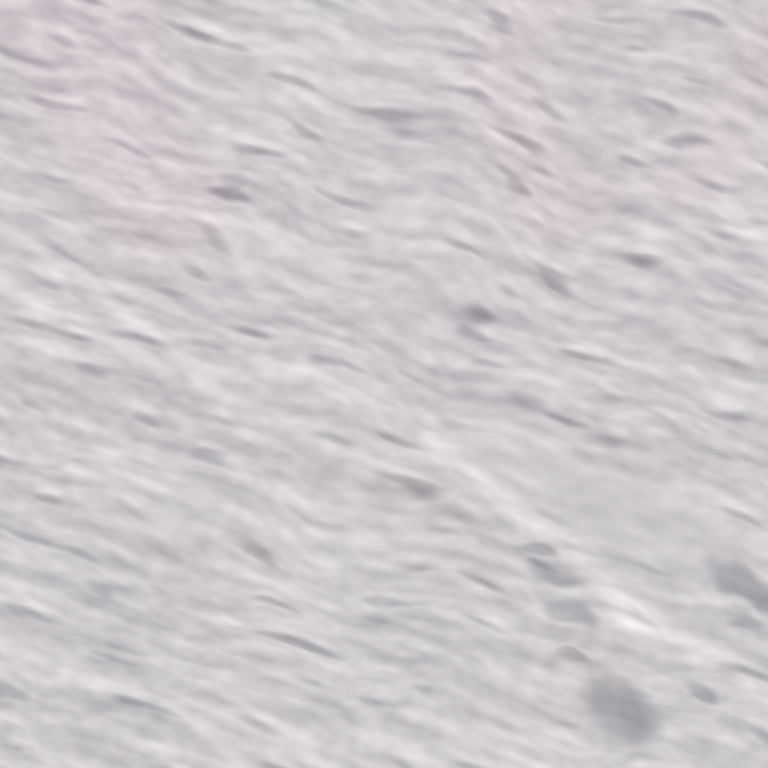
This texture is drawn by a WebGL 2 fragment shader. Its source:

```glsl
#version 300 es
precision highp float;
// Wind-carved pale snow: slanted streaks of relief built from stretched
// gradient noise, with short dark dashes, one bright ridge, a broken trough
// and a few shaded hollows, softly tinted with pink and warm grey.

uniform vec2 u_resolution;
out vec4 fragColor;

const vec3 SNOW = vec3(0.808, 0.795, 0.808);
const vec3 PINK_TINT = vec3(0.016, -0.008, 0.001);
const vec3 WARM_TINT = vec3(0.012, 0.005, -0.016);
const vec3 COOL_SHADE = vec3(1.0, 0.99, 0.93);
const vec2 WIND = vec2(0.951, -0.309);

vec2 acrossOf(vec2 axis) { return vec2(-axis.y, axis.x); }

vec2 gradientAt(vec2 cell) {
  float turn = fract(sin(dot(cell, vec2(127.1, 311.7))) * 43758.5);
  return vec2(cos(6.2832 * turn), sin(6.2832 * turn));
}

// Gradient noise, roughly -0.7 to 0.7
float noise(vec2 p) {
  vec2 i = floor(p), f = fract(p);
  vec2 w = f * f * f * (f * (f * 6.0 - 15.0) + 10.0);
  vec2 e = vec2(1.0, 0.0);
  float low = mix(dot(gradientAt(i), f),
                  dot(gradientAt(i + e.xy), f - e.xy), w.x);
  float high = mix(dot(gradientAt(i + e.yx), f - e.yx),
                   dot(gradientAt(i + e.xx), f - e.xx), w.x);
  return mix(low, high, w.y);
}

// Noise drawn out along the wind; freq is (along, across)
float streak(vec2 p, vec2 freq, float seed) {
  return noise(vec2(dot(p, WIND), dot(p, acrossOf(WIND))) * freq + seed);
}

// Streaks lit from above: height minus the height a little further up
float relief(vec2 p, vec2 freq, float seed) {
  vec2 up = acrossOf(WIND) * 0.38 / freq.y;
  return streak(p, freq, seed) - streak(p + up, freq, seed);
}

// Soft band around the segment from a to b
float band(vec2 p, vec2 a, vec2 b, float width) {
  vec2 ab = b - a;
  float t = clamp(dot(p - a, ab) / dot(ab, ab), 0.0, 1.0);
  float d = length(p - a - ab * t) / width;
  return exp(-d * d);
}

// Elliptic dip, darker toward the far end of its axis
float hollow(vec2 p, vec2 centre, vec2 axis, vec2 radii) {
  vec2 q = vec2(dot(p - centre, axis), dot(p - centre, acrossOf(axis))) / radii;
  float body = 1.0 - smoothstep(0.5, 1.2, length(q));
  return body * (0.8 + 0.25 * q.x);
}

// Chain of small hollows beside the ridge
float hollowChain(vec2 p, vec2 a, vec2 b) {
  float shade = 0.0;
  for (int i = 0; i < 4; i++) {
    float k = float(i);
    vec2 jitter = gradientAt(vec2(k, 5.0));
    vec2 centre = mix(a, b, k / 3.0) + 0.012 * jitter;
    vec2 radii = vec2(0.036, 0.013) * (1.0 + 0.3 * jitter.y);
    shade = max(shade, hollow(p, centre, normalize(vec2(0.9, -0.3)), radii));
  }
  return shade;
}

void main() {
  vec2 uv = gl_FragCoord.xy / u_resolution.y;

  // Bend the streaks gently
  vec2 bend = vec2(noise(uv * 6.0), noise(uv * 6.0 + 31.0));
  vec2 p = uv + 0.022 * bend;
  vec2 rough = uv + 0.012 * vec2(noise(uv * 23.0), noise(uv * 23.0 + 17.0));

  // Streaked surface, coarse to fine
  float patches = noise(uv * 4.0 + 9.0);
  float surface = 0.045 * streak(p, vec2(5.0, 11.0), 3.0)
                + 0.075 * relief(p, vec2(9.0, 26.0), 11.0)
                + 0.085 * relief(p, vec2(16.0, 48.0), 23.0)
                + 0.060 * streak(p, vec2(26.0, 64.0), 41.0)
                + 0.035 * streak(p, vec2(55.0, 115.0), 57.0);

  // Sparse dark dashes, each with a pale lip above
  vec2 dashFreq = vec2(11.0, 42.0);
  vec2 lip = acrossOf(WIND) * 0.011;
  float dash = smoothstep(0.22, 0.6, streak(p, dashFreq, 71.0) + 0.12 * patches);
  float dashLip = smoothstep(0.22, 0.6, streak(p - lip, dashFreq, 71.0));
  surface += 0.045 * dashLip - 0.15 * dash;

  // Smooth basin between trough and ridge
  surface *= 1.0 - 0.5 * band(uv, vec2(0.6, 0.43), vec2(0.9, 0.28), 0.06);

  // Ridge and broken trough
  float ridge = band(rough, vec2(0.56, 0.43), vec2(0.83, 0.2), 0.015)
              + band(rough, vec2(0.83, 0.2), vec2(1.02, 0.08), 0.016);
  float trough = band(rough, vec2(0.56, 0.515), vec2(0.82, 0.425), 0.017);
  trough *= clamp(0.65 + 1.4 * noise(uv * 26.0 + 5.0), 0.0, 1.0);

  // Hollows
  float pits = hollow(rough, vec2(0.805, 0.075), normalize(vec2(0.8, -0.6)), vec2(0.062, 0.036));
  pits = max(pits, hollow(rough, vec2(0.97, 0.238), normalize(vec2(0.8, -0.5)), vec2(0.065, 0.021)));
  pits = max(pits, 0.8 * hollow(rough, vec2(0.918, 0.1), normalize(vec2(0.8, -0.6)), vec2(0.024, 0.014)));
  pits = max(pits, 0.75 * hollowChain(rough, vec2(0.695, 0.29), vec2(0.75, 0.155)));

  surface += 0.065 * min(ridge, 1.0) - 0.1 * trough;
  surface = mix(surface, surface * 0.5 - 0.19, pits);

  // Tints: pink toward the top, warm in patches and on the ridge
  float pink = smoothstep(0.3, 1.0, uv.y) * (0.5 + noise(uv * 3.5 + 2.0));
  float warm = max(noise(uv * 5.0 + 47.0), 0.0) + 0.4 * min(ridge, 1.0);
  vec3 colour = SNOW + surface * COOL_SHADE + pink * PINK_TINT + warm * WARM_TINT;
  fragColor = vec4(clamp(colour, 0.0, 1.0), 1.0);
}
```
